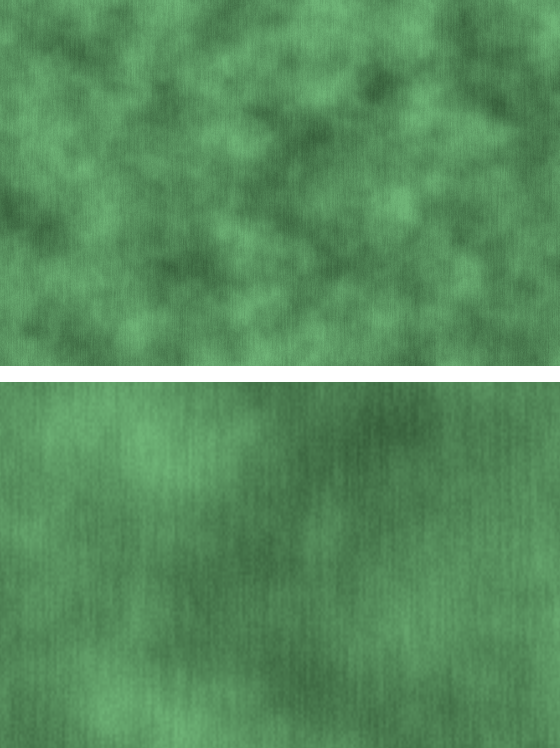
Top, the full canvas; bottom, a detail of the centre.
This texture is drawn by a WebGL 2 fragment shader. Its source:

```glsl
#version 300 es
precision highp float;
uniform vec2 u_resolution;
out vec4 fragColor;

float hash(vec2 cell) {
    uvec2 q = uvec2(ivec2(cell) + 32768) * uvec2(1597334677u, 3812015801u);
    uint h = (q.x ^ q.y) * 1597334677u;
    h = (h ^ (h >> 15)) * 2246822519u;
    return float((h ^ (h >> 13)) >> 8) / 16777216.0;
}

// Smooth value noise centred on zero
float noise(vec2 p) {
    vec2 cell = floor(p);
    vec2 f = fract(p);
    f = f * f * (3.0 - 2.0 * f);
    float low = mix(hash(cell), hash(cell + vec2(1, 0)), f.x);
    float high = mix(hash(cell + vec2(0, 1)), hash(cell + vec2(1, 1)), f.x);
    return mix(low, high, f.y) - 0.5;
}

// Soft mottling, each octave turned to hide the lattice
float clouds(vec2 p) {
    float sum = 0.0;
    float gain = 1.0;
    for (int i = 0; i < 4; i++) {
        sum += gain * noise(p);
        p = mat2(1.6, 1.2, -1.2, 1.6) * p + vec2(17.3, 9.1);
        gain *= 0.5;
    }
    return sum;
}

// Fine vertical brushing: long streaks, short fibres and grain
float fibres(vec2 p) {
    float streaks = noise(p * vec2(373.0, 15.0));
    float threads = noise(p * vec2(391.0, 50.0) + 71.0);
    float grain = noise(p * vec2(437.0, 331.0) + 133.0);
    return 0.19 * streaks + 0.17 * threads + 0.24 * grain;
}

void main() {
    vec2 p = gl_FragCoord.xy / u_resolution.y;
    vec2 turned = mat2(0.86, 0.5, -0.5, 0.86) * p;
    float tone = 0.535 + 1.07 * clouds(turned * 8.6 + 31.7) + fibres(p);
    vec3 shade = vec3(0.26, 0.44, 0.28);
    vec3 light = vec3(0.40, 0.653, 0.43);
    fragColor = vec4(mix(shade, light, clamp(tone, -0.3, 1.25)), 1.0);
}
```
